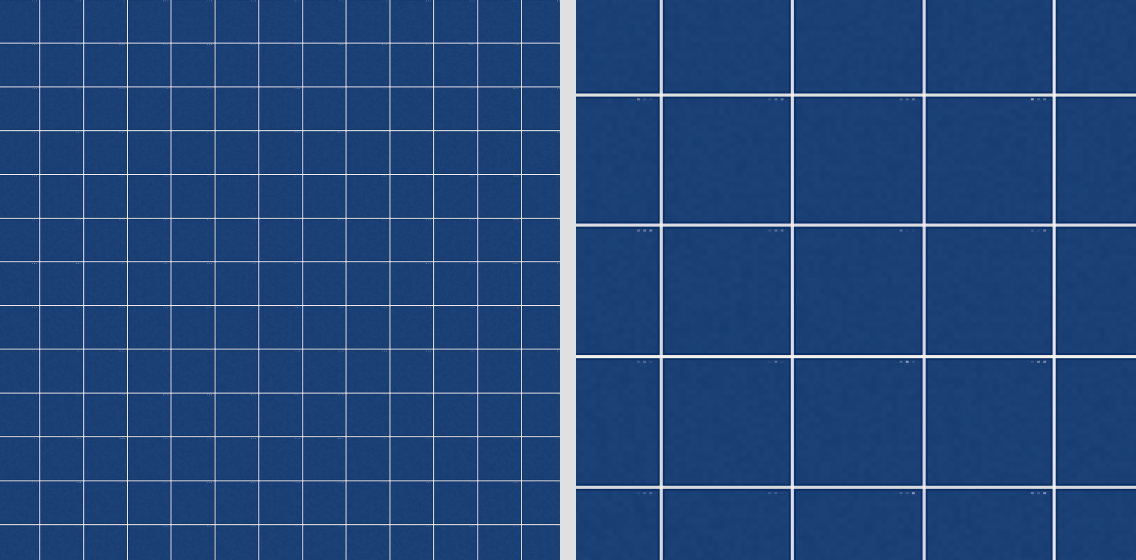
Left: the whole. Right: its middle third, enlarged.
This pattern is drawn by a WebGL 1 fragment shader. Its source:

```glsl
precision highp float;
// Square grid of thin pale lines on deep blue, with a darker rim along each line
// and three faint ticks under the top right corner of every cell.
// Lines are exact box coverage of a folded distance; hashes vary each line and cell.

uniform vec2 u_resolution;

const float PERIOD = 0.07815;               // 12.8 cells across the canvas
const vec2 ORIGIN = vec2(0.0712, 0.0635);   // first crossing from the lower left
const float LINE_WIDTH = 0.00185;
const float RIM_WIDTH = 0.0042;
const vec2 TICK_SIZE = vec2(0.0017, 0.0013);

const vec3 BLUE = vec3(0.10, 0.25, 0.46);
const vec3 RIM_BLUE = vec3(0.04, 0.18, 0.40);
const vec3 WARM_WHITE = vec3(0.98, 0.97, 0.92);
const vec3 COOL_WHITE = vec3(0.95, 0.92, 0.98);

float hash(vec2 p) {
  return fract(sin(dot(p, vec2(127.1, 311.7))) * 43758.5453);
}

float valueNoise(vec2 p) {
  vec2 i = floor(p);
  vec2 f = fract(p);
  f = f * f * (3.0 - 2.0 * f);
  float low = mix(hash(i), hash(i + vec2(1.0, 0.0)), f.x);
  float high = mix(hash(i + vec2(0.0, 1.0)), hash(i + vec2(1.0, 1.0)), f.x);
  return mix(low, high, f.y);
}

// Share of a pixel covered by a band of the given width centred at distance 0.
float bandCoverage(float dist, float width, float pixel) {
  return clamp(0.5 * (width + pixel) - abs(dist), 0.0, min(width, pixel)) / pixel;
}

// Nearest line on one axis: x is its coverage, y its rim, z its tint.
vec3 gridLine(float position, float axis, float pixel) {
  float index = floor(position / PERIOD + 0.5);
  float shift = (hash(vec2(index, axis)) - 0.5) * 0.0011;
  float dist = position - index * PERIOD - shift;
  float strength = mix(0.86, 1.0, hash(vec2(index, axis + 3.0)));
  float tint = hash(vec2(index, axis + 7.0));
  return vec3(strength * bandCoverage(dist, LINE_WIDTH, pixel),
              bandCoverage(dist, RIM_WIDTH, pixel), tint);
}

// Three small ticks in a row, each cell with its own strength.
float cornerTicks(vec2 position, float pixel) {
  vec2 cell = floor(position / PERIOD);
  vec2 local = position - cell * PERIOD;
  float row = bandCoverage(local.y - 0.962 * PERIOD, TICK_SIZE.y, pixel);
  float ticks = 0.0;
  for (int i = 0; i < 3; i++) {
    float center = (0.83 + 0.047 * float(i)) * PERIOD;
    float strength = mix(0.1, 0.65, hash(cell + 17.0 * float(i)));
    ticks += strength * bandCoverage(local.x - center, TICK_SIZE.x, pixel);
  }
  return row * ticks * mix(0.35, 1.0, hash(cell + 5.0));
}

void main() {
  float pixel = 1.0 / min(u_resolution.x, u_resolution.y);
  vec2 uv = gl_FragCoord.xy * pixel;
  vec2 position = uv - ORIGIN;

  // Ground with a faint grain
  float grain = valueNoise(uv * 300.0) - 0.5;
  vec3 color = BLUE + 0.018 * grain;

  // Dark rims, then ticks, then the lines on top
  vec3 upright = gridLine(position.x, 1.0, pixel);
  vec3 level = gridLine(position.y, 2.0, pixel);
  color = mix(color, RIM_BLUE, max(upright.y, level.y));
  color = mix(color, COOL_WHITE, cornerTicks(position, pixel));
  color = mix(color, mix(WARM_WHITE, COOL_WHITE, upright.z), upright.x);
  color = mix(color, mix(WARM_WHITE, COOL_WHITE, level.z), level.x);

  gl_FragColor = vec4(color, 1.0);
}
```
